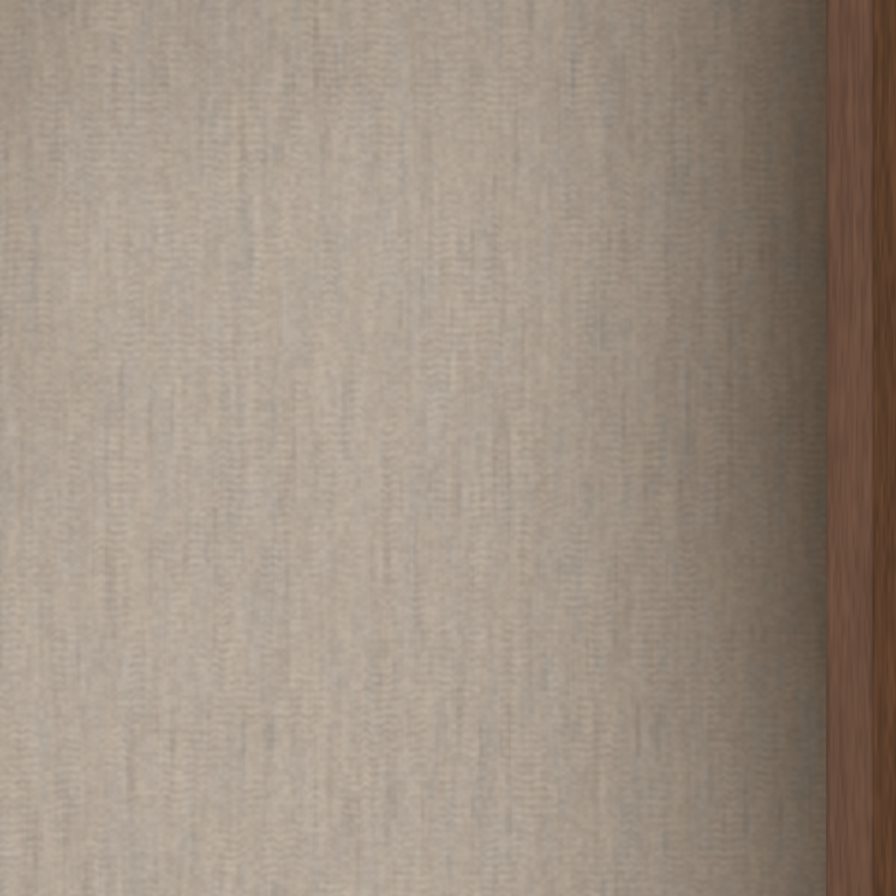
A Shadertoy shader for this texture:

```glsl
#define CLOTH_LIGHT vec3(0.694, 0.648, 0.594)
#define CLOTH_SHADE vec3(0.340, 0.290, 0.240)
#define WOOD_FRONT vec3(0.410, 0.300, 0.240)
#define WOOD_SIDE vec3(0.355, 0.245, 0.170)
#define WOOD_EDGE 0.922
#define WOOD_STEP 0.974
#define THREADS 125.0
#define RIBS 108.0
#define STREAK_CONTRAST 0.075
#define RIB_CONTRAST 0.020
#define GRAIN_CONTRAST 0.065
#define TINT_CONTRAST 0.016

// Integer hash to the range 0..1
float hash(vec2 cell) {
    uvec2 q = uvec2(ivec2(cell)) * uvec2(1597334673u, 3812015801u);
    uint h = (q.x ^ q.y) * 1597334673u;
    h = (h ^ (h >> 16)) * 2246822519u;
    h ^= h >> 13;
    return float(h >> 8) / 16777216.0;
}

// Smooth value noise centred on zero
float noise(vec2 p) {
    vec2 cell = floor(p);
    vec2 f = fract(p);
    f = f * f * (3.0 - 2.0 * f);
    float low = mix(hash(cell), hash(cell + vec2(1, 0)), f.x);
    float high = mix(hash(cell + vec2(0, 1)), hash(cell + vec2(1, 1)), f.x);
    return mix(low, high, f.y) - 0.5;
}

// Shadow that deepens toward the wood, with a soft falloff at the top and left
float clothShadow(vec2 uv) {
    float across = clamp((uv.x - 0.33) / (WOOD_EDGE - 0.33), 0.0, 1.0);
    float shadow = pow(across, 2.8) * mix(0.84, 1.0, smoothstep(0.0, 0.5, uv.y));
    shadow += 0.12 * smoothstep(0.72, 1.0, uv.y) * (1.0 - across);
    shadow += 0.12 * smoothstep(0.14, 0.0, uv.x) * smoothstep(0.2, 1.0, uv.y);
    return clamp(shadow, 0.0, 1.0);
}

// Woven wall covering with fine vertical threads and broken cross ribs
vec3 cloth(vec2 uv) {
    float streak = 0.0;
    vec2 scale = vec2(THREADS, 7.0);
    for (int i = 0; i < 3; i++) {
        streak += 0.45 * noise(uv * scale + float(i) * 37.0);
        scale *= vec2(1.25, 2.2);
    }

    // Sparse dark gaps between threads, broken along their length
    float gap = smoothstep(0.12, 0.42, noise(uv * vec2(THREADS, 11.0) + 91.0));
    gap *= 0.6 + 0.8 * noise(uv * vec2(THREADS, 75.0) + 7.0);

    // Ribs shift a little from thread to thread
    float sway = 0.55 * noise(uv * vec2(THREADS, 16.0) + 71.0);
    float patches = smoothstep(-0.25, 0.25, noise(uv * vec2(60.0, 18.0) + 13.0));
    float rib = sin(6.2832 * (uv.y * RIBS + sway)) * patches;
    float grain = noise(uv * vec2(150.0, 190.0) + 19.0);
    grain += 0.5 * noise(uv * vec2(240.0, 270.0) + 43.0);

    vec3 color = mix(CLOTH_LIGHT, CLOTH_SHADE, clothShadow(uv));
    color *= 1.008 + STREAK_CONTRAST * (streak - 0.7 * gap)
           + RIB_CONTRAST * rib + GRAIN_CONTRAST * grain;

    // Warm and cool yarns
    float tint = noise(uv * vec2(85.0, 16.0) + 53.0);
    tint += 0.7 * noise(uv * vec2(100.0, 60.0) + 5.0);
    return color + TINT_CONTRAST * tint * vec3(0.8, 0.0, -0.5);
}

// Two wood faces with fine lengthwise grain
vec3 wood(vec2 uv, float aa) {
    float side = smoothstep(-aa, aa, uv.x - WOOD_STEP);
    float x = uv.x + 0.006 * noise(uv * vec2(12.0, 5.0));
    float grain = 0.8 * noise(vec2(x * 210.0, uv.y * 9.0));
    grain += 0.9 * noise(vec2(x * 400.0, uv.y * 40.0) + 31.0);
    vec3 color = mix(WOOD_FRONT, WOOD_SIDE, side);
    color *= 1.0 + mix(0.13, 0.22, side) * grain;
    color *= 1.0 - 0.10 * smoothstep(0.004, 0.0, abs(uv.x - WOOD_STEP));
    return color * (1.0 - 0.12 * smoothstep(0.006, 0.0, uv.x - WOOD_EDGE));
}

void mainImage(out vec4 fragColor, in vec2 fragCoord) {
    vec2 uv = fragCoord / iResolution.xy;
    float aa = 1.0 / iResolution.x;
    float edge = smoothstep(-aa, aa, uv.x - WOOD_EDGE);
    fragColor = vec4(mix(cloth(uv), wood(uv, aa), edge), 1.0);
}
```
